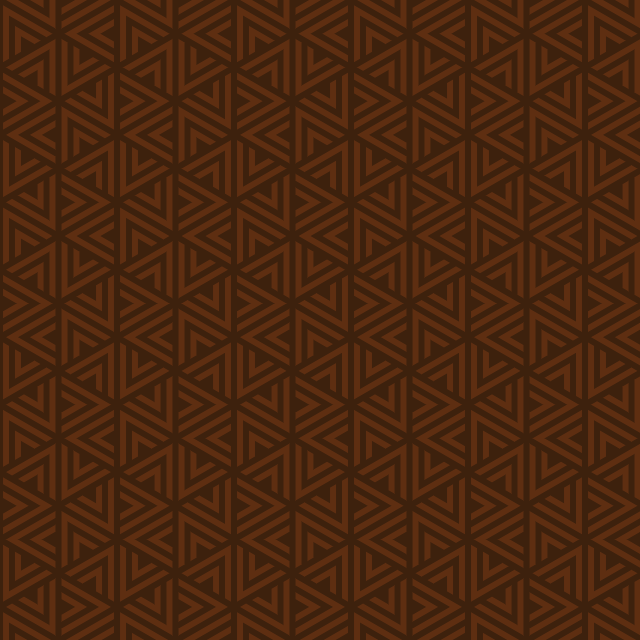
Give the GLSL for this pattern, as a Shadertoy shader.

```glsl
// Two-tone lattice of equilateral triangles, each filled with nested chevrons.
// Barycentric distances give the stripes; the chevron's open side turns by a
// third from one triangle to the next, and every other column is shifted.

#define COLUMNS 10.94        // triangle columns across the canvas
#define ROWS 9.49            // triangle sides down the canvas
#define GAP 0.052            // half the dark seam, in triangle heights
#define STRIPE 0.102         // stripe width, in triangle heights
#define STRIPE_COUNT 2
#define COLUMN_SHIFT 1.5     // offset of odd columns, in triangle sides
#define DARK vec3(0.238, 0.129, 0.050)
#define LIGHT vec3(0.370, 0.180, 0.068)

// Barycentric heights above the three sides, ordered with the open side first.
vec3 triangleHeights(vec2 p) {
    float column = floor(p.x);
    float x = p.x - column;
    float y = p.y - COLUMN_SHIFT * mod(column, 2.0);

    // Triangles with their upright side on the left
    float row = floor(y);
    float t = y - row - 0.5;

    // Remaining triangles are mirrored, with the upright side on the right
    if (abs(t) > 0.5 * (1.0 - x)) {
        float center = floor(y + 0.5);
        t = y - center;
        row = center - 1.0;
        x = 1.0 - x;
    }

    float upright = x;
    float upper = 0.5 * (1.0 - x) + t;
    float lower = 0.5 * (1.0 - x) - t;

    // Turn the chevron according to the row
    float turn = mod(row, 3.0);
    if (turn < 0.5) return vec3(lower, upright, upper);
    if (turn < 1.5) return vec3(upright, upper, lower);
    return vec3(upper, lower, upright);
}

// Signed distance to the chevron stripes, negative inside.
float chevrons(vec3 heights) {
    float depth = min(heights.y, heights.z);
    float d = 1.0;
    for (int i = 0; i < STRIPE_COUNT; i++) {
        float middle = GAP + STRIPE * (0.5 + 2.0 * float(i));
        d = min(d, abs(depth - middle) - 0.5 * STRIPE);
    }
    return max(d, GAP - heights.x);
}

void mainImage(out vec4 fragColor, in vec2 fragCoord) {
    // Rows are counted from the top edge
    vec2 uv = vec2(fragCoord.x, iResolution.y - fragCoord.y) / iResolution.y;
    float d = chevrons(triangleHeights(uv * vec2(COLUMNS, ROWS)));

    // Edge softness of about one pixel
    float blur = 0.6 * COLUMNS / iResolution.y;
    float light = 1.0 - smoothstep(-blur, blur, d);
    fragColor = vec4(mix(DARK, LIGHT, light), 1.0);
}
```
